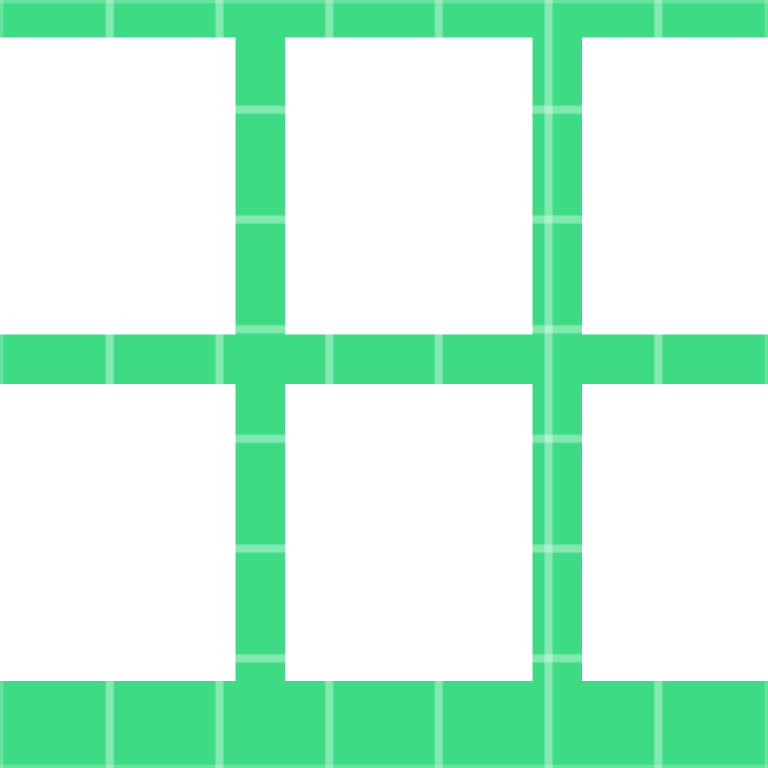
This pattern is drawn by a Shadertoy shader. Its source:

```glsl
#define GREEN vec3(0.239, 0.863, 0.518)
#define LINE_CELLS 7.0
#define STROKE_HALF (2.625 / 512.0)
#define STROKE_SHIFT (0.375 / 512.0)
#define STROKE_ALPHA 0.2
#define PANEL_SIZE (vec2(165.0, 198.0) / 512.0)
#define PANEL_GAP (33.0 / 512.0)
#define PANEL_ORIGIN (vec2(-8.0, 58.0) / 512.0)
#define PANEL_LAST vec2(2.0, 1.0)

// Antialiased coverage of the inside of a signed distance
float coverage(float dist, float pixel) {
    return clamp(0.5 - dist / pixel, 0.0, 1.0);
}

// One stroke per cell border, for border indices first..last
float stroke(float x, float shift, float first, float last, float pixel) {
    float index = clamp(round((x - shift) * LINE_CELLS), first, last);
    float dist = abs(x - shift - index / LINE_CELLS) - STROKE_HALF;
    return STROKE_ALPHA * coverage(dist, pixel);
}

// Light kept by the green after two overlapping strokes per line;
// the outermost lines carry a single stroke
float transmission(float x, float pixel) {
    float before = stroke(x, -STROKE_SHIFT, 0.0, LINE_CELLS - 1.0, pixel);
    float after = stroke(x, STROKE_SHIFT, 1.0, LINE_CELLS, pixel);
    return (1.0 - before) * (1.0 - after);
}

// Limited grid of rectangles with equal gaps
float panels(vec2 p, float pixel) {
    vec2 period = PANEL_SIZE + PANEL_GAP;
    vec2 q = p - PANEL_ORIGIN - 0.5 * PANEL_SIZE;
    vec2 id = clamp(round(q / period), vec2(0.0), PANEL_LAST);
    vec2 dist = abs(q - id * period) - 0.5 * PANEL_SIZE;
    return coverage(dist.x, pixel) * coverage(dist.y, pixel);
}

void mainImage(out vec4 fragColor, in vec2 fragCoord) {
    float pixel = 1.0 / iResolution.y;
    vec2 p = fragCoord * pixel;

    // Translucent white grid over green
    float kept = transmission(p.x, pixel) * transmission(p.y, pixel);
    vec3 color = mix(vec3(1.0), GREEN, kept);

    // Solid white panels on top
    color = mix(color, vec3(1.0), panels(p, pixel));
    fragColor = vec4(color, 1.0);
}
```
